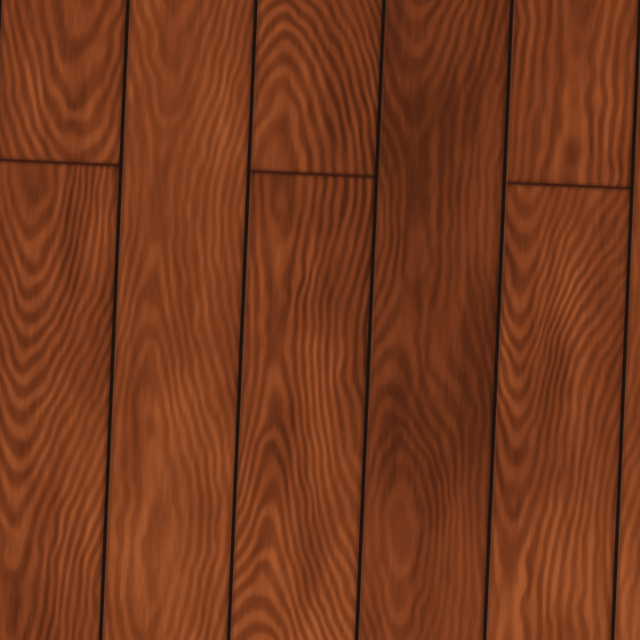
This texture is drawn by a three.js fragment shader. Its source:

```glsl
// Varnished hardwood floor: five slightly leaning plank columns with staggered end joints.
// Each plank gets its own tone and arched ring grain, bent by value noise and overlaid
// with fibres and blotches; dark seams and thin joints are drawn last.
varying vec2 vUv;

float hash(vec2 p) {
  vec3 q = fract(vec3(p.xyx) * 0.1031);
  q += dot(q, q.yzx + 33.33);
  return fract((q.x + q.y) * q.z);
}

float noise(vec2 p) {
  vec2 cell = floor(p);
  vec2 f = fract(p);
  f = f * f * (3.0 - 2.0 * f);
  return mix(mix(hash(cell), hash(cell + vec2(1.0, 0.0)), f.x),
             mix(hash(cell + vec2(0.0, 1.0)), hash(cell + vec2(1.0, 1.0)), f.x), f.y);
}

float fbm(vec2 p) {
  float sum = 0.0;
  float weight = 0.55;
  for (int i = 0; i < 3; i++) {
    sum += weight * noise(p);
    p = p * 2.03 + 17.3;
    weight *= 0.5;
  }
  return sum;
}

// Phase of the growth rings; across runs from -0.5 to 0.5 over one plank
float ringPhase(float across, float along, float column, vec2 seed) {
  float centre = 0.7 * (hash(seed + 3.7) - 0.5);
  float offset = across - centre;
  float lean = -cos(1.5708 * column);  // opens up, runs straight, or opens down
  float phase = 13.0 * sqrt(offset * offset + 0.015);
  phase += 12.0 * lean * along + 2.6 * sin(6.0 * along + 6.28 * hash(seed));
  phase += 3.2 * noise(vec2(across * 2.2, along * 4.5) + seed);
  phase += 0.5 * noise(vec2(across * 9.0, along * 26.0) + seed);
  return phase;
}

vec3 woodColour(float tone) {
  vec3 umber = vec3(0.32, 0.145, 0.073);
  vec3 chestnut = vec3(0.475, 0.228, 0.113);
  vec3 amber = vec3(0.64, 0.34, 0.18);
  vec3 colour = mix(umber, chestnut, smoothstep(-0.1, 0.55, tone));
  return mix(colour, amber, smoothstep(0.42, 1.1, tone));
}

void main() {
  // Plank layout: the floor is turned slightly, odd columns shift by half a plank
  float along = vUv.y + 0.045 * vUv.x;
  float u = (vUv.x + 0.043 * (1.0 - vUv.y)) / 0.2;
  float column = floor(u);
  float across = fract(u) - 0.5;
  float odd = mod(column, 2.0);
  float w = (along - 0.75) / 1.6 + 0.5 * odd;
  vec2 seed = vec2(column * 13.7 + 5.0, floor(w) * 29.3 + 61.0);
  vec2 grain = vec2(u * 0.2, along) + seed;

  // Rings, fading in and out along the plank
  float wave = 0.5 + 0.5 * sin(6.2832 * ringPhase(across, along, column, seed));
  float strength = mix(0.38, 0.24, odd) * (0.5 + 0.8 * noise(grain * vec2(18.0, 7.0)));
  float tone = 0.45 + strength * (smoothstep(0.0, 1.0, wave) - 0.5);

  // Plank tone, blotches, streaks and fibres
  tone += 0.13 * sin(1.5708 * column) + 0.08 * (hash(seed + 8.1) - 0.5);
  tone += 0.55 * (fbm(grain * vec2(16.0, 6.0)) - 0.48);
  tone += 0.22 * (noise(grain * vec2(75.0, 7.0)) - 0.5);
  tone += 0.16 * (noise(grain * vec2(210.0, 38.0)) - 0.5);

  // Warm sheen near the bottom, shade in the upper middle
  tone += 0.22 * (1.0 - smoothstep(0.0, 0.4, vUv.y)) * smoothstep(0.05, 0.3, vUv.x);
  vec2 shade = (vUv - vec2(0.62, 0.68)) / vec2(0.2, 0.3);
  tone -= 0.13 * exp(-dot(shade, shade));
  vec3 colour = woodColour(tone);

  // End joints
  float joint = abs(fract(w + 0.5) - 0.5) * 1.6;
  colour *= 1.0 - 0.18 * (1.0 - smoothstep(0.002, 0.009, joint));
  colour = mix(colour, vec3(0.23, 0.10, 0.065), 0.85 * (1.0 - smoothstep(0.0008, 0.0036, joint)));

  // Long seams: soft shadow, dull worn bevel on the right, dark gap
  float seam = (fract(u + 0.5) - 0.5) * 0.2;
  colour *= 1.0 - 0.25 * (1.0 - smoothstep(0.002, 0.011, abs(seam)));
  float bevel = 1.0 - smoothstep(0.0008, 0.0032, abs(seam - 0.0045));
  float wear = 0.25 + 0.45 * noise(vec2(column * 7.0, along * 14.0));
  colour = mix(colour, vec3(0.43, 0.24, 0.16), wear * bevel);
  float gap = 1.0 - smoothstep(0.0012, 0.0040, abs(seam));
  colour = mix(colour, vec3(0.11, 0.065, 0.05), 0.95 * gap);

  gl_FragColor = vec4(colour, 1.0);
}
```
